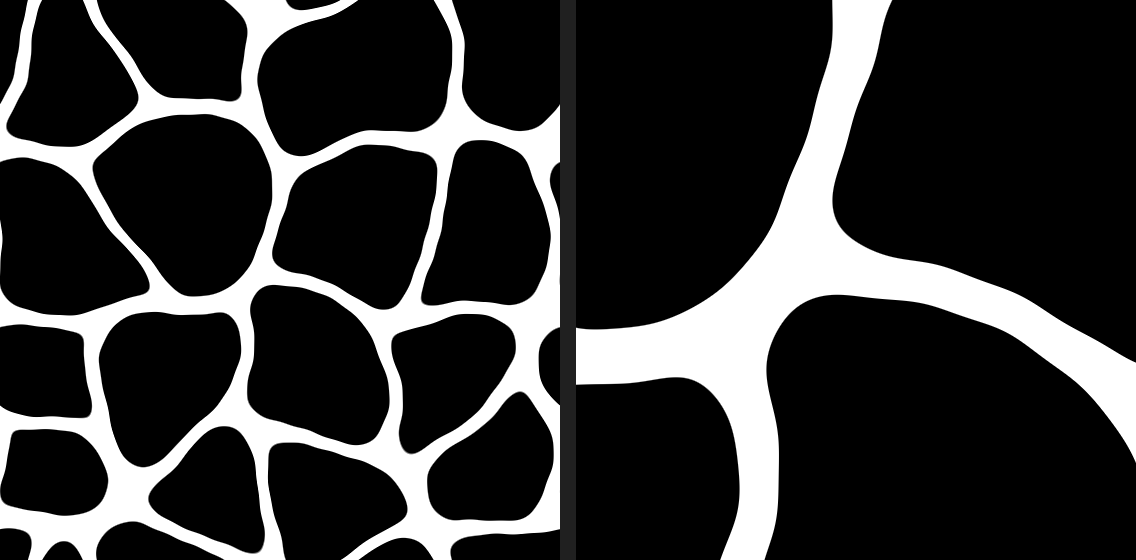
Left, the full canvas; right, a detail of the centre.
Write a WebGL 1 fragment shader that draws this pattern.

```glsl
precision highp float;

uniform vec2 u_resolution;

const float TAU = 6.2831853;
const float CELLS = 4.0; // whole number of cells across the tile

vec2 hash2(vec2 p) {
  vec2 q = vec2(dot(p, vec2(127.1, 311.7)), dot(p, vec2(269.5, 183.3)));
  return fract(sin(q) * 43758.545);
}

// Jittered seed of a cell; the cell index wraps so the tile repeats.
vec2 seedPoint(vec2 cell) {
  return cell + 0.5 + 0.84 * (hash2(mod(cell, CELLS) + 3.0) - 0.5);
}

// Bends the straight cell walls with sines of whole frequency.
vec2 warp(vec2 uv) {
  vec2 bent = uv;
  bent += 0.012 * sin(TAU * (3.0 * uv.yx + vec2(1.0, -1.0) * uv + vec2(0.13, 0.58)));
  bent += 0.005 * sin(TAU * (5.0 * uv.yx + vec2(-2.0, 3.0) * uv + vec2(0.71, 0.27)));
  bent += 0.0007 * sin(TAU * (17.0 * uv.yx + vec2(6.0, -7.0) * uv));
  return bent;
}

// Distance to the cell wall, with a soft minimum that rounds the corners.
float wallDistance(vec2 p) {
  vec2 home = floor(p);
  vec2 nearestCell = home;
  vec2 toNearest = vec2(0.0);
  float best = 100.0;
  for (int j = -2; j <= 2; j++) {
    for (int i = -2; i <= 2; i++) {
      vec2 cell = home + vec2(float(i), float(j));
      vec2 toSeed = seedPoint(cell) - p;
      float d = dot(toSeed, toSeed);
      if (d < best) {
        best = d;
        toNearest = toSeed;
        nearestCell = cell;
      }
    }
  }

  const float sharpness = 14.0;
  float sum = 0.0;
  for (int j = -2; j <= 2; j++) {
    for (int i = -2; i <= 2; i++) {
      if (i == 0 && j == 0) continue;
      vec2 toSeed = seedPoint(nearestCell + vec2(float(i), float(j))) - p;
      float wall = dot(0.5 * (toNearest + toSeed), normalize(toSeed - toNearest));
      sum += exp(-sharpness * wall);
    }
  }
  return -log(sum) / sharpness;
}

void main() {
  vec2 uv = gl_FragCoord.xy / u_resolution;
  float inside = (wallDistance(warp(uv) * CELLS) - 0.043) / CELLS;

  // Black patches on white, blended over one pixel.
  float patchMask = clamp(inside * min(u_resolution.x, u_resolution.y) + 0.5, 0.0, 1.0);
  gl_FragColor = vec4(vec3(1.0 - patchMask), 1.0);
}
```
